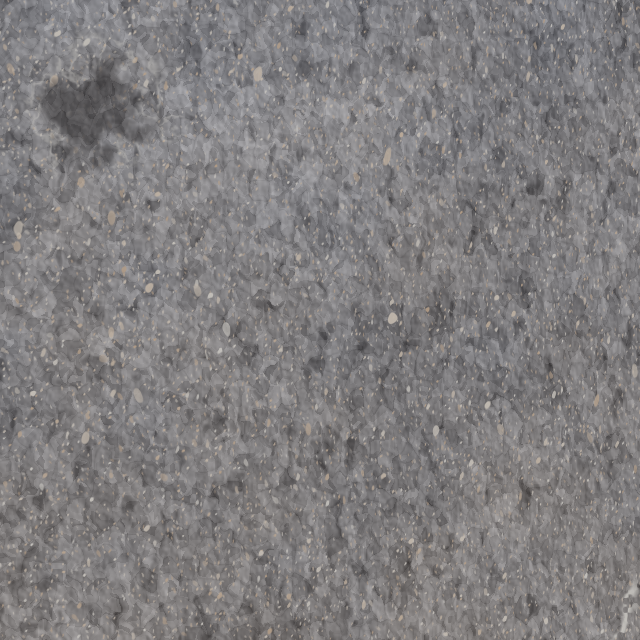
A three.js fragment shader for this texture:

```glsl
// Weathered grey asphalt with fine grit, pale pebbles, a dark tar pit and a chalky scuff.
varying vec2 vUv;

#define ASPHALT vec3(0.503, 0.496, 0.503)
#define CHALK vec3(0.78, 0.77, 0.75)
#define TAN vec3(0.70, 0.61, 0.52)
#define STONE_SCALE 36.0
#define GRIT_SCALE 92.0
#define STONE_CONTRAST 0.085
#define GRIT_CONTRAST 0.10
#define RELIEF 0.21
#define SOFTNESS 0.0015
#define PIT_CENTER vec2(0.14, 0.83)
#define PIT_RADII vec2(0.095, 0.083)
#define PIT_DEPTH 0.19

vec2 hash2(vec2 p) {
  vec3 a = fract(p.xyx * vec3(0.1031, 0.1030, 0.0973));
  a += dot(a, a.yzx + 33.33);
  return fract((a.xx + a.yz) * a.zy);
}

float noise(vec2 p) {
  vec2 i = floor(p), f = fract(p);
  f = f * f * (3.0 - 2.0 * f);
  float low = mix(hash2(i).x, hash2(i + vec2(1.0, 0.0)).x, f.x);
  float high = mix(hash2(i + vec2(0.0, 1.0)).x, hash2(i + 1.0).x, f.x);
  return mix(low, high, f.y);
}

float fbm(vec2 p) {
  float sum = 0.0, amp = 0.5;
  for (int i = 0; i < 4; i++) {
    sum += amp * noise(p);
    p = p * 2.03 + 17.7;
    amp *= 0.5;
  }
  return sum / 0.9375;
}

// Cellular stones: x is the tone of the stone, y the gap to its neighbour.
vec2 stones(vec2 p) {
  vec2 cell = floor(p);
  float nearest = 9.0, second = 9.0, tone = 0.0;
  for (int j = -1; j <= 1; j++)
    for (int i = -1; i <= 1; i++) {
      vec2 id = cell + vec2(float(i), float(j));
      float d = length(id + hash2(id) - p);
      if (d < nearest) {
        second = nearest;
        nearest = d;
        tone = hash2(id + 71.0).y;
      } else second = min(second, d);
    }
  return vec2(tone, second - nearest);
}

// Scatter rough pale pebbles, at most one per cell, over the ground colour.
vec3 scatter(vec3 ground, vec2 p, float scale, float density, float size) {
  vec2 g = p * scale, cell = floor(g);
  float rough = (noise(g * 4.0) - 0.5) * size * 0.7;
  float soft = SOFTNESS * scale;
  for (int j = -1; j <= 1; j++)
    for (int i = -1; i <= 1; i++) {
      vec2 id = cell + vec2(float(i), float(j));
      vec2 place = hash2(id + scale), kind = hash2(id + scale * 3.0 + 50.0);
      vec2 d = g - id - 0.2 - 0.6 * place;
      float turn = (place.x - 0.5) * 2.4;
      d = mat2(cos(turn), sin(turn), -sin(turn), cos(turn)) * d;
      float radius = size * mix(0.5, 1.0, kind.y);
      float edge = length(d * vec2(1.15, 0.72)) + rough - radius;
      float cover = step(kind.x, density) * (1.0 - smoothstep(-soft, soft, edge));
      float hue = fract(place.y * 7.0 + kind.y * 5.0);
      ground = mix(ground, mix(CHALK, TAN, hue), cover * mix(0.45, 0.95, place.x));
    }
  return ground;
}

float surfaceHeight(vec2 p) {
  return 0.45 * noise(p * 58.0) + 0.33 * noise(p * 115.0) + 0.22 * noise(p * 200.0);
}

void main() {
  // Grains narrow toward the right and have ragged outlines.
  vec2 p = vec2(vUv.x * (1.0 + 0.3 * vUv.x), vUv.y * 0.92);
  vec2 warp = vec2(noise(p * 70.0), noise(p * 70.0 + 40.0)) - 0.5;
  vec2 q = p + warp * 0.014;

  // Broad tone, stones and grit, lit from the upper right.
  float tone = (fbm(vUv * 5.0 + 3.0) - 0.5) * 0.10;
  tone += 0.03 * exp(-14.0 * dot(vUv - vec2(0.33, 0.76), vUv - vec2(0.33, 0.76)));
  vec2 coarse = stones(q * STONE_SCALE), fine = stones(q * GRIT_SCALE + 19.0);
  tone += (coarse.x - 0.5) * STONE_CONTRAST + (fine.x - 0.5) * GRIT_CONTRAST;
  tone -= 0.035 * (1.0 - smoothstep(0.0, 0.18, coarse.y));
  tone += (surfaceHeight(p) - surfaceHeight(p + vec2(0.0045, 0.003))) * RELIEF;
  tone -= 0.10 * smoothstep(0.70, 0.92, noise(q * vec2(62.0, 40.0) + 9.0));
  vec3 color = ASPHALT + tone;
  color += vec3(0.012, 0.002, -0.012) * (fbm(vUv * 9.0 + 30.0) - vUv.y) * 1.3;

  // Fine specks, grit and a few larger pebbles.
  color = scatter(color, p, 115.0, 0.30, 0.24);
  color = scatter(color, p, 52.0, 0.11, 0.22);
  color = scatter(color, p, 19.0, 0.08, 0.16);

  // Ragged tar pit with a pale, streaky rim.
  float ragged = fbm(vUv * 24.0 + 5.0) - 0.5;
  float pit = length((vUv - PIT_CENTER) / PIT_RADII) + ragged * 1.5;
  float tar = 1.0 - smoothstep(0.45, 1.05, pit);
  color = mix(color, ASPHALT - PIT_DEPTH + tone * 0.7, tar * 0.9);
  float streak = 1.0 - smoothstep(0.0, 0.09, abs(fbm(vUv * 30.0 + 60.0) - 0.5));
  float rim = smoothstep(0.6, 0.95, pit) * (1.0 - smoothstep(1.05, 1.5, pit));
  color = mix(color, CHALK, streak * rim * 0.42);

  // Broken chalky scuff in the lower right corner.
  float path = abs(vUv.x - 0.965 - 0.33 * vUv.y + (noise(vUv * 60.0) - 0.5) * 0.02);
  float scuff = (1.0 - smoothstep(0.002, 0.012, path)) * (1.0 - smoothstep(0.07, 0.11, vUv.y));
  color = mix(color, CHALK, scuff * smoothstep(0.42, 0.62, noise(vUv * 130.0)) * 0.85);

  gl_FragColor = vec4(color, 1.0);
}
```
